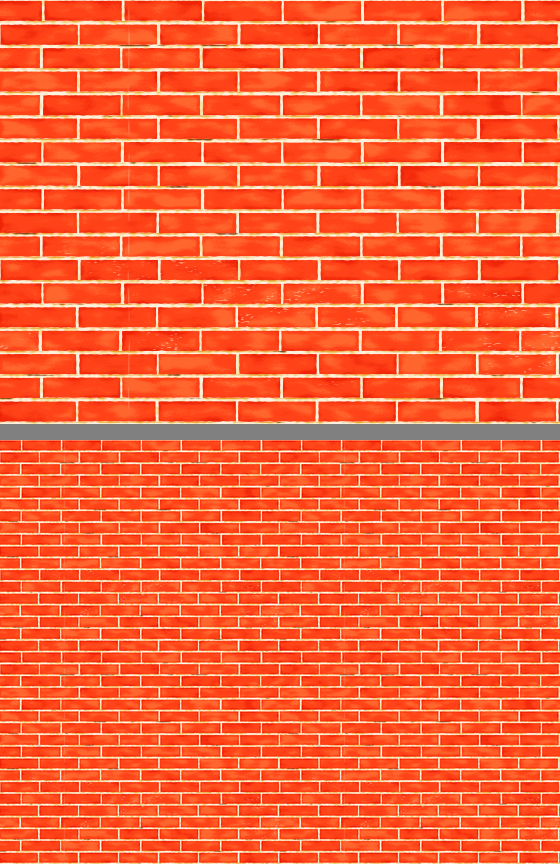
Top, the tile; bottom, the same tile 2 across and 2 down.
A WebGL 1 fragment shader for this texture:

```glsl
precision highp float;
// Glazed red brick wall in running bond: 7 bricks across, 18 courses up.
// Each brick is a rounded box with its own wash of gradient noise; the cream
// joints carry ochre stains and grime, and all wall-wide noise wraps.
uniform vec2 u_resolution;

const vec2 COUNT = vec2(7.0, 18.0);
const vec2 PITCH = vec2(3.393, 1.0);      // brick cell, in course heights
const vec2 HALF_BRICK = vec2(1.64, 0.425);

const vec3 DEEP_RED = vec3(0.94, 0.14, 0.03);
const vec3 RED = vec3(1.00, 0.26, 0.09);
const vec3 ORANGE = vec3(1.00, 0.40, 0.18);
const vec3 CREAM = vec3(0.99, 0.95, 0.87);
const vec3 STRAW = vec3(0.96, 0.88, 0.59);
const vec3 OCHRE = vec3(0.92, 0.66, 0.20);
const vec3 GRIME = vec3(0.38, 0.16, 0.06);
const vec3 SCUFF = vec3(0.99, 0.72, 0.60);

vec2 hash2(vec2 p) {
  p = vec2(dot(p, vec2(127.1, 311.7)), dot(p, vec2(269.5, 183.3)));
  return fract(sin(p) * 43758.5);
}

float gradDot(vec2 cell, vec2 offset, vec2 period) {
  float angle = 6.2832 * hash2(mod(cell, period) + 0.5).x;
  return dot(vec2(cos(angle), sin(angle)), offset);
}

// Gradient noise, about -0.7 to 0.7, repeating every period cells.
float noise(vec2 p, vec2 period) {
  vec2 i = floor(p);
  vec2 f = p - i;
  vec2 w = f * f * f * (f * (f * 6.0 - 15.0) + 10.0);
  vec2 e = vec2(1.0, 0.0);
  float low = mix(gradDot(i, f, period), gradDot(i + e.xy, f - e.xy, period), w.x);
  float high = mix(gradDot(i + e.yx, f - e.yx, period),
                   gradDot(i + e.xx, f - e.xx, period), w.x);
  return mix(low, high, w.y);
}

float wallNoise(vec2 uv, vec2 cells) {
  return noise(uv * cells, cells);
}

float brickNoise(vec2 q, vec2 scale, vec2 seed) {
  return noise(q * scale + 60.0 * seed, vec2(256.0));
}

float roundedBox(vec2 p, vec2 halfSize, float radius) {
  vec2 d = abs(p) - halfSize + radius;
  return length(max(d, 0.0)) + min(max(d.x, d.y), 0.0) - radius;
}

// Glaze: mottled wash, uneven ends and a darker rim.
vec3 brickColor(vec2 q, float inside, vec2 seed) {
  float wash = brickNoise(q, vec2(0.9, 1.8), seed);
  float streak = brickNoise(q, vec2(2.2, 6.0), seed.yx);
  float grain = brickNoise(q, vec2(11.0, 17.0), seed);
  float tone = 0.50 + 0.75 * wash + 0.16 * streak + 0.12 * grain;
  tone += 0.40 * (seed.x - 0.5) + 0.16 * (seed.y - 0.5) * q.x;
  tone -= 0.38 * (1.0 - smoothstep(0.0, 0.24, inside));
  vec3 color = mix(DEEP_RED, RED, smoothstep(-0.25, 0.30, tone));
  return mix(color, ORANGE, smoothstep(0.38, 0.85, tone));
}

// Pale scratches and chips on a few bricks of the lower wall.
float scuffMask(vec2 q, float height, vec2 seed) {
  float band = smoothstep(0.06, 0.14, height) * (1.0 - smoothstep(0.40, 0.48, height));
  float worn = step(0.66, fract(seed.x * 7.3 + seed.y * 3.1)) * band;
  float patches = smoothstep(0.0, 0.35, brickNoise(q, vec2(1.1, 2.1), seed.yx + 0.3));
  float flecks = smoothstep(0.10, 0.42, brickNoise(q, vec2(5.0, 13.0), seed + 0.7));
  return worn * patches * flecks;
}

// Joint: cream mortar, stained just under the brick above it.
vec3 mortarColor(vec2 uv, float drop) {
  float mottle = wallNoise(uv, vec2(90.0, 70.0));
  float drift = wallNoise(uv, vec2(16.0, 18.0));
  vec3 color = mix(CREAM, STRAW, smoothstep(-0.1, 0.5, mottle + 0.4 * drift));
  float under = smoothstep(-0.01, 0.02, drop) * (1.0 - smoothstep(0.03, 0.10, drop));
  color = mix(color, OCHRE, under * smoothstep(-0.45, 0.35, drift + 0.5 * mottle));
  float soot = smoothstep(0.34, 0.48, wallNoise(uv, vec2(11.0, 23.0)) + 0.15 * mottle);
  return mix(color, GRIME, 0.75 * soot * under);
}

void main() {
  vec2 uv = gl_FragCoord.xy / u_resolution;
  float pixel = COUNT.y / u_resolution.y;

  // Running bond with slight drift of each course and brick.
  vec2 grid = uv * COUNT;
  float course = floor(grid.y);
  float bond = mod(course, 2.0) < 0.5 ? -0.025 : 0.52;
  grid.x -= bond + 0.03 * (hash2(vec2(course, 41.0)).x - 0.5);
  vec2 id = vec2(mod(floor(grid.x), COUNT.x), course);
  vec2 seed = hash2(id + 3.0);
  vec2 q = (fract(grid) - 0.5) * PITCH - vec2(0.0, 0.035);
  q += vec2(0.04, 0.02) * (seed - 0.5);

  // Brick outline with a slightly ragged edge.
  float ragged = 0.022 * wallNoise(uv, vec2(120.0, 90.0));
  float dist = roundedBox(q, HALF_BRICK, 0.035) + ragged;
  float cover = 1.0 - smoothstep(-0.6 * pixel, 0.6 * pixel, dist);

  vec3 brick = brickColor(q, -dist, seed);
  brick = mix(brick, SCUFF, 0.7 * scuffMask(q, uv.y, seed));

  // Faint hairline crack running up the wall.
  float crackX = 0.23 + 0.003 * wallNoise(vec2(0.5, uv.y), vec2(1.0, 7.0));
  float crackDist = abs(uv.x - crackX) * COUNT.x * PITCH.x;
  float broken = smoothstep(-0.2, 0.3, wallNoise(vec2(0.3, uv.y), vec2(1.0, 25.0)));
  float crack = broken * (1.0 - smoothstep(0.01, 0.01 + pixel, crackDist));
  brick = mix(brick, SCUFF, 0.35 * crack);

  vec3 mortar = mortarColor(uv, -HALF_BRICK.y - q.y);
  gl_FragColor = vec4(mix(mortar, brick, cover), 1.0);
}
```
